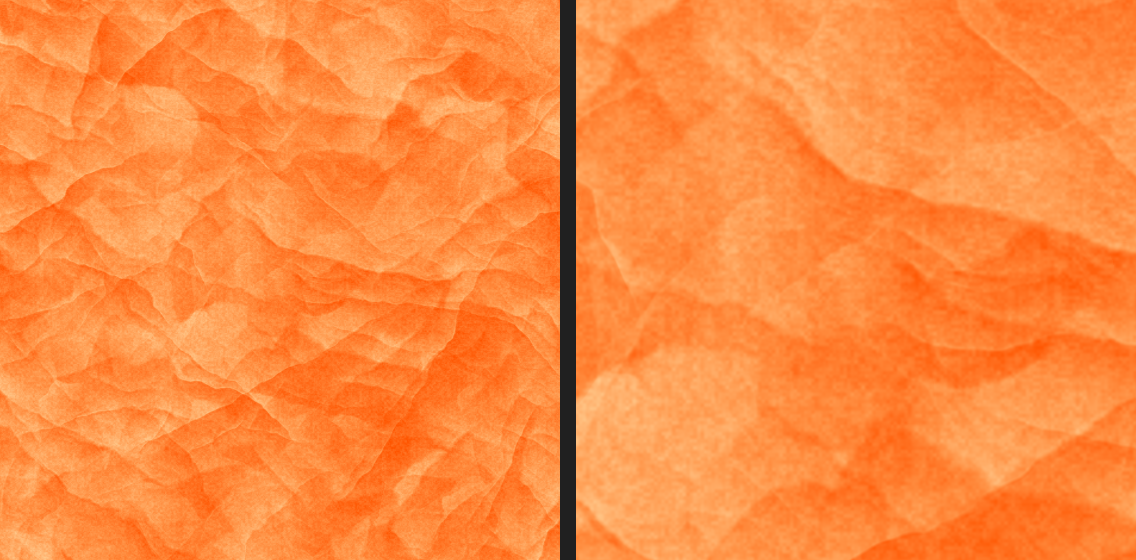
Left: the whole. Right: its middle third, enlarged.
Give the GLSL for this texture, as a Shadertoy shader.

```glsl
// Crumpled orange paper: angular facets, one-sided folds, fine creases and fibre grain.

float hash(vec2 p) {
    return fract(sin(dot(p, vec2(127.1, 311.7))) * 43758.5453);
}

vec2 hash2(vec2 p) {
    return vec2(hash(p), hash(p + 57.3));
}

float noise(vec2 p) {
    vec2 i = floor(p), f = fract(p);
    f = f * f * (3.0 - 2.0 * f);
    return mix(mix(hash(i), hash(i + vec2(1, 0)), f.x),
               mix(hash(i + vec2(0, 1)), hash(i + vec2(1, 1)), f.x), f.y);
}

float fbm(vec2 p) {
    float sum = 0.0, gain = 0.5;
    for (int i = 0; i < 4; i++) {
        sum += gain * noise(p);
        p = mat2(1.6, 1.2, -1.2, 1.6) * p + 7.7;
        gain *= 0.5;
    }
    return sum;
}

vec2 wobble(vec2 p) {
    return vec2(noise(p), noise(p + 31.4)) - 0.5;
}

// Tilted planes blended across narrow borders
float facets(vec2 p) {
    vec2 cell = floor(p);
    float sum = 0.0, total = 0.0;
    for (int y = -1; y <= 1; y++)
    for (int x = -1; x <= 1; x++) {
        vec2 id = cell + vec2(x, y);
        vec2 away = p - id - hash2(id + 3.1);
        vec2 tilt = 2.0 * hash2(id + 19.7) - 1.0;
        float weight = exp(-45.0 * dot(away, away)) + 1e-15;
        sum += weight * (dot(away, tilt) * 1.5 + 0.6 * (hash(id + 8.8) - 0.5));
        total += weight;
    }
    return sum / total;
}

// Scattered folds: light above the crease, shade below, both fading outward
float folds(vec2 uv, float scale, float seed) {
    vec2 p = uv * scale + seed;
    vec2 cell = floor(p);
    float tone = 0.0;
    for (int y = -1; y <= 1; y++)
    for (int x = -1; x <= 1; x++) {
        vec2 id = cell + vec2(x, y);
        vec2 shape = hash2(id + 5.3), strength = 0.2 + 0.8 * hash2(id + 11.9);
        vec2 q = p - id - hash2(id);

        // Most folds fall to the right, the rest climb
        float spread = hash(id + 23.5) - 0.5;
        float angle = hash(id + 41.2) < 0.6 ? -0.5 + 0.8 * spread : 0.75 + 1.1 * spread;
        float c = cos(angle), s = sin(angle);
        q = vec2(c * q.x + s * q.y, c * q.y - s * q.x);

        float reach = 1.0 - smoothstep(0.45, 1.0, length(q * vec2(1.0, 1.8)));
        float d = q.y + (shape.x - 0.4) * 0.5 * q.x * q.x;
        float edge = 0.0016 * scale + 0.05 * shape.y * shape.y * shape.y;
        float side = smoothstep(-edge, edge, d);
        float light = strength.x * exp(-abs(d) / (0.07 + 0.17 * shape.y));
        float shade = strength.y * exp(-abs(d) / (0.1 + 0.2 * shape.x));
        float flip = hash(id + 71.6) < 0.18 ? -0.7 : 1.0;
        tone += reach * flip * mix(-shade, light, side);

        // Worn crease line with a thin shadow, broken along its length
        float lit = exp(-pow((d - 0.5 * edge) / (0.0024 * scale), 2.0));
        float dark = exp(-pow((d + 0.004 * scale) / (0.0022 * scale), 2.0));
        float broken = smoothstep(0.45, 0.75, noise(vec2(q.x * 7.0, hash(id) * 90.0)));
        tone += reach * broken * (0.35 * lit - 0.3 * dark);
    }
    return tone;
}

void mainImage(out vec4 fragColor, in vec2 fragCoord) {
    vec2 uv = fragCoord / iResolution.y;

    // Irregular, jagged crease paths
    vec2 p = uv + 0.05 * wobble(uv * 4.0) + 0.026 * wobble(uv * 15.0)
           + 0.01 * wobble(uv * 38.0) + 0.004 * wobble(uv * 90.0);

    // Relief, from long ridges to small crumples
    float relief = folds(p, 2.8, 4.0)
                 + 0.9 * folds(p, 6.0, 17.0)
                 + 0.65 * folds(p, 12.0, 38.0)
                 + 0.3 * folds(p, 23.0, 71.0)
                 + 0.7 * facets(p * 7.0 + 2.0)
                 + 0.45 * facets(p * 15.0 + 9.0);
    float tone = 0.39 + 0.48 * relief;
    tone += 0.55 * (fbm(uv * 2.5 + 5.0) - 0.47) - 0.1 * (uv.x - 0.5);

    // Soft limits keep the folds inside the paper's range
    tone = 0.42 + 0.85 * tanh((tone - 0.42) / 0.85);

    // Mottled pulp and fibre grain
    tone += 0.22 * (fbm(uv * 50.0) - 0.47);
    tone += 0.3 * (noise(uv * 250.0) - 0.5) + 0.24 * (noise(uv * 470.0 + 3.0) - 0.5);

    vec3 deepOrange = vec3(1.0, 0.45, 0.14);
    vec3 paleOrange = vec3(1.0, 0.71, 0.45);
    vec3 paper = mix(deepOrange, paleOrange, tone);
    paper.b -= 0.05 * max(tone * (1.0 - tone), 0.0);
    fragColor = vec4(clamp(paper, 0.0, 1.0), 1.0);
}
```
